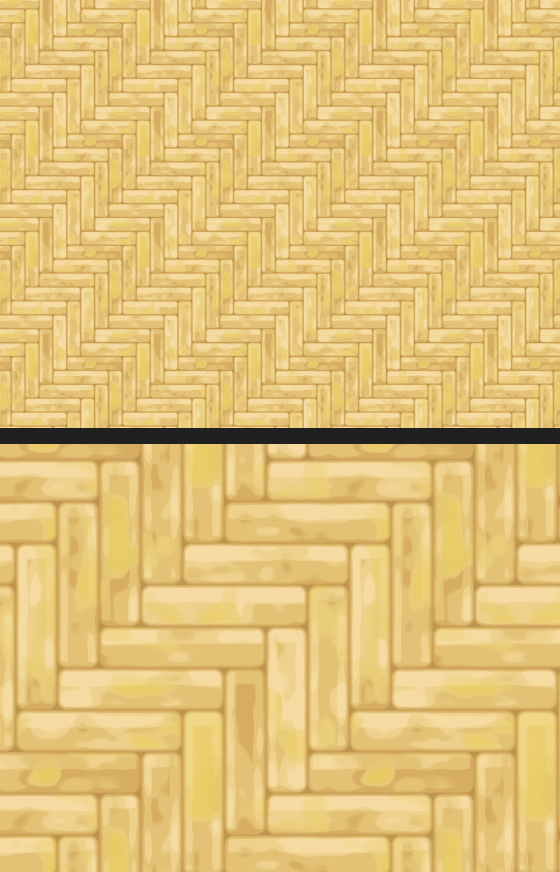
Top: the whole. Bottom: its middle third, enlarged.
A WebGL 2 fragment shader for this pattern:

```glsl
#version 300 es
precision highp float;
// Woven bamboo herringbone: pale 4:1 slats with bevels and mottled honey tones.

uniform vec2 u_resolution;
out vec4 fragColor;

const float ROWS = 30.785;               // slat widths per canvas height
const vec2 GRID_SHIFT = vec2(2.80, 27.147);
const float PERIOD = 8.0;                // repeat length in slat widths
const float SLAT_LENGTH = 4.0;

const vec3 GAP = vec3(0.75, 0.58, 0.30);
const vec3 DARK = vec3(0.84, 0.68, 0.38);
const vec3 BASE = vec3(0.89, 0.76, 0.46);
const vec3 PALE = vec3(0.93, 0.82, 0.55);
const vec3 CREAM = vec3(0.96, 0.86, 0.63);
const vec3 HONEY = vec3(0.92, 0.81, 0.47);
const vec3 YELLOW = vec3(0.92, 0.81, 0.40);

float hash(vec2 p) {
  vec3 q = fract(p.xyx * vec3(0.1031, 0.1030, 0.0973));
  q += dot(q, q.yzx + 33.33);
  return fract((q.x + q.y) * q.z);
}

float valueNoise(vec2 p) {
  vec2 i = floor(p), f = fract(p);
  f = f * f * (3.0 - 2.0 * f);
  float low = mix(hash(i), hash(i + vec2(1, 0)), f.x);
  float high = mix(hash(i + vec2(0, 1)), hash(i + vec2(1, 1)), f.x);
  return mix(low, high, f.y);
}

float mottle(vec2 p) {
  return 0.72 * valueNoise(p) + 0.28 * valueNoise(p * 2.1 + 17.0);
}

float roundedBox(vec2 p, vec2 halfSize, float radius) {
  vec2 q = abs(p) - halfSize + radius;
  return length(max(q, 0.0)) + min(max(q.x, q.y), 0.0) - radius;
}

// Soft-edged band between lo and hi
float band(float x, float lo, float hi, float soft) {
  return smoothstep(lo - soft, lo + soft, x) * (1.0 - smoothstep(hi - soft, hi + soft, x));
}

// Stepped four-tone palette
vec3 toneRamp(float tone) {
  vec3 c = mix(DARK, BASE, smoothstep(0.10, 0.22, tone));
  c = mix(c, PALE, smoothstep(0.44, 0.54, tone));
  return mix(c, CREAM, smoothstep(0.66, 0.76, tone));
}

// slat.x runs along the slat, slat.y across it
vec3 shadeSlat(vec2 slat, vec2 id, bool upright, float aa) {
  float seed = hash(id + (upright ? 41.0 : 7.0));
  float stainSeed = hash(id.yx + (upright ? 23.0 : 88.0));
  vec2 grain = slat * vec2(1.25, 1.9) + seed * 190.0;
  float soft = max(0.05, aa * 0.6);

  // Lit bevels: upper edge when flat, sides and top cap when upright
  float light = band(slat.y, 0.58, 0.93, soft) * band(slat.x, 0.10, 3.90, soft);
  float shade = 0.7 * (1.0 - smoothstep(0.02, 0.16, slat.y));
  if (upright) {
    float sides = max(band(slat.y, 0.08, 0.26, soft), 0.7 * band(slat.y, 0.72, 0.90, soft));
    float cap = band(slat.x, 3.62, 3.94, soft) * band(slat.y, 0.10, 0.90, soft);
    light = max(sides * band(slat.x, 0.15, 3.9, soft), cap);
    shade = 0.6 * (1.0 - smoothstep(0.03, 0.20, slat.x));
  }

  // Mottling plus a slow drift along each slat
  float drift = (stainSeed - 0.5) * (slat.x - 2.0) * 0.10;
  float tone = 0.43 + 0.95 * (mottle(grain) - 0.5) + 0.30 * (seed - 0.5) + drift;
  tone += 0.36 * light - 0.25 * shade - (upright ? 0.04 : 0.0);
  vec3 color = toneRamp(tone);

  // Yellow stains, stronger on some slats
  float stain = mottle(grain * 0.8 + 63.0) + 0.22 * (stainSeed - 0.5);
  float cover = smoothstep(0.60, 0.68, stain) * (1.0 - 0.5 * light) * (1.0 - shade);
  color = mix(color, mix(HONEY, YELLOW, smoothstep(0.70, 0.78, stain)), 0.85 * cover);

  // Faint seam along the edges, darker pits at the rounded corners
  float d = roundedBox(slat - vec2(2.0, 0.5), vec2(2.0, 0.5), 0.24);
  color = mix(color, DARK, 0.7 * smoothstep(-0.10, -0.03, d));
  color = mix(color, GAP, 0.55 * smoothstep(-0.05, 0.0, d));
  return mix(color, GAP, smoothstep(-aa * 0.3, aa * 0.7, d));
}

void main() {
  vec2 p = gl_FragCoord.xy / u_resolution.y * ROWS - GRID_SHIFT;
  float aa = ROWS / u_resolution.y;
  vec2 cell = floor(p), f = fract(p);

  // Each row steps one cell sideways: four flat cells, then four upright ones
  float slot = mod(cell.x - cell.y - 1.0, PERIOD);
  bool upright = slot >= SLAT_LENGTH;
  float along = upright ? PERIOD - 1.0 - slot : slot;
  vec2 start = cell - (upright ? vec2(0.0, along) : vec2(along, 0.0));
  vec2 slat = upright ? vec2(along + f.y, f.x) : vec2(along + f.x, f.y);

  fragColor = vec4(shadeSlat(slat, mod(start, PERIOD), upright, aa), 1.0);
}
```
